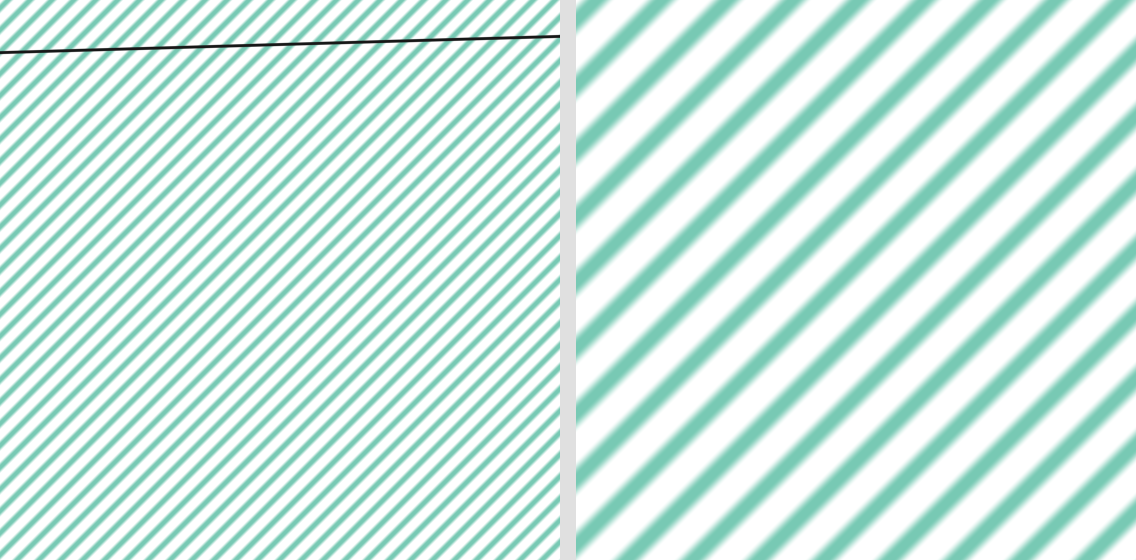
Left, the full canvas; right, a detail of the centre.
A Shadertoy shader for this pattern:

```glsl
// Soft mint diagonal stripes on white, crossed by one thin dark line near the top.

// 1 on the stripe centre, fading softly to 0 between stripes
float stripeMask(vec2 uv) {
    float phase = (uv.x - uv.y + 1.0) * 25.6 - 0.377;
    float fromCentre = abs(fract(phase + 0.5) - 0.5);
    return 1.0 - smoothstep(0.06, 0.30, fromCentre);
}

// Coverage of a thin line rising gently from left to right
float lineMask(vec2 uv, float pixel) {
    float slope = 0.029;
    float dist = abs(uv.y - 0.906 - slope * uv.x) / sqrt(1.0 + slope * slope);
    float soft = max(0.0014, 0.7 * pixel);
    return 1.0 - smoothstep(0.0026 - soft, 0.0026 + soft, dist);
}

void mainImage(out vec4 fragColor, in vec2 fragCoord) {
    vec2 uv = fragCoord / iResolution.xy;

    // Stripes over white
    vec3 mint = vec3(0.47, 0.79, 0.705);
    vec3 color = mix(vec3(1.0), mint, stripeMask(uv));

    // Dark line on top
    color = mix(color, vec3(0.09), lineMask(uv, 1.0 / iResolution.y));

    fragColor = vec4(color, 1.0);
}
```
